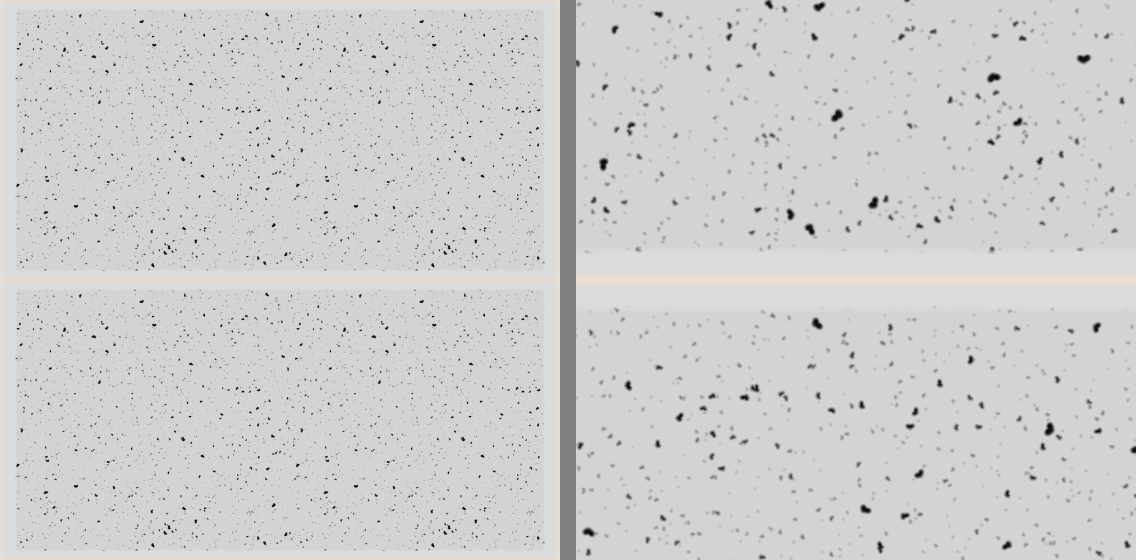
Left, the full canvas; right, a detail of the centre.
Give the GLSL for this texture, as a Shadertoy shader.

```glsl
const vec2 PANELS = vec2(1.0, 2.0);          // framed panels across, down
const vec2 SPECK_REPEAT = vec2(2.0);         // speckle repeats across, down
const vec2 FRAME_WIDTH = vec2(0.0290, 0.0175);
const float FRAME_SOFT = 0.0030;
const vec2 SEAM_WIDTH = vec2(0.0042, 0.0028);
const float SEAM_SOFT = 0.0020;
const float SPECK_SOFT = 0.0030;             // edge blur, in repeats

const vec3 STONE = vec3(0.826);
const vec3 FRAME = vec3(0.862, 0.862, 0.866);
const vec3 SEAM = vec3(0.915, 0.868, 0.820);
const vec3 SPECK = vec3(0.06);

// Per layer: cells per repeat, chance of a speck, smallest and largest radius
const int LAYER_COUNT = 3;
const vec4 LAYERS[LAYER_COUNT] = vec4[](
    vec4(31.0, 0.19, 0.0023, 0.0058),
    vec4(47.0, 0.25, 0.0013, 0.0029),
    vec4(74.0, 0.30, 0.0006, 0.0016));

vec4 hash4(vec3 p) {
    vec4 q = fract(p.xyzx * vec4(0.1031, 0.1030, 0.0973, 0.1099));
    q += dot(q, q.wzxy + 33.33);
    return fract((q.xxyz + q.yzzw) * q.zywx);
}

// Coverage of one soft chip with a lopsided outline; tiny chips turn faint
float chip(vec2 offset, float radius, vec2 phase, float soft) {
    float angle = atan(offset.y, offset.x + 1e-6);
    float outline = 1.0 + 0.30 * sin(2.0 * angle + phase.x)
                        + 0.16 * sin(3.0 * angle + phase.y);
    float dist = length(offset) - radius * outline;
    float fade = min(1.0, radius / soft);
    return fade * (1.0 - smoothstep(-soft, soft, dist));
}

// Wrapped cellular scatter; p spans one unit per repeat
float speckLayer(vec2 p, vec4 layer, float seed, float soft) {
    vec2 cell = floor(p * layer.x);
    float cover = 0.0;
    for (int y = -1; y <= 1; y++)
    for (int x = -1; x <= 1; x++) {
        vec2 neighbour = cell + vec2(x, y);
        vec3 id = vec3(mod(neighbour, layer.x), seed);
        vec4 place = hash4(id + 7.0);
        vec4 look = hash4(id + 151.0);
        if (place.z > layer.y) continue;
        vec2 offset = p - (neighbour + place.xy) / layer.x;
        float radius = mix(layer.z, layer.w, look.x * look.x);
        cover = max(cover, chip(offset, radius, 6.2832 * look.yz, soft));
    }
    return cover;
}

void mainImage(out vec4 fragColor, in vec2 fragCoord) {
    vec2 uv = fragCoord / iResolution.xy;
    float pixel = 1.0 / iResolution.y;

    // Speckled stone
    float speckSoft = max(SPECK_SOFT, 0.5 * pixel * SPECK_REPEAT.y);
    float specks = 0.0;
    for (int i = 0; i < LAYER_COUNT; i++)
        specks = max(specks, speckLayer(uv * SPECK_REPEAT, LAYERS[i],
                                        float(i) * 19.0, speckSoft));
    vec3 color = mix(STONE, SPECK, specks);

    // Pale frame and warm seam, measured from the panel edges
    vec2 panel = fract(uv * PANELS);
    vec2 edge = min(panel, 1.0 - panel) / PANELS;
    float frameSoft = max(FRAME_SOFT, pixel);
    float seamSoft = max(SEAM_SOFT, pixel);
    vec2 inside = smoothstep(FRAME_WIDTH - frameSoft, FRAME_WIDTH + frameSoft, edge);
    vec2 offSeam = smoothstep(SEAM_WIDTH - seamSoft, SEAM_WIDTH + seamSoft, edge);
    color = mix(FRAME, color, inside.x * inside.y);
    color = mix(SEAM, color, offSeam.x * offSeam.y);

    fragColor = vec4(color, 1.0);
}
```
